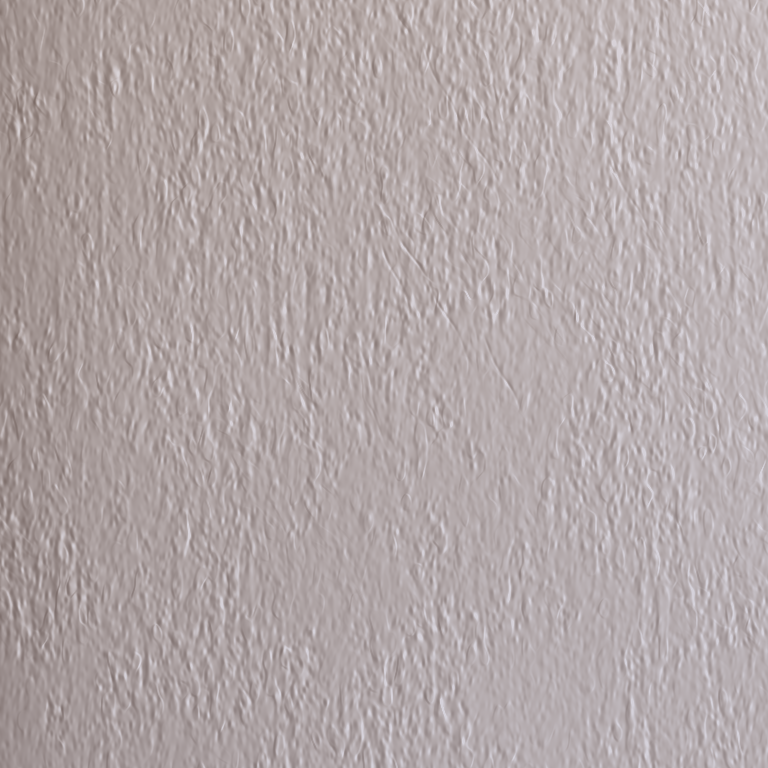
Give the GLSL for this texture, as a three.js fragment shader.

```glsl
// Brushed mauve-grey plaster: crisp upright grain, smoothed patches and slanting scratches in side light.
varying vec2 vUv;

const vec3 SHADOW_COLOR = vec3(0.540, 0.487, 0.480);
const vec3 PLASTER_COLOR = vec3(0.700, 0.659, 0.660);
const vec3 GLINT_COLOR = vec3(0.818, 0.797, 0.820);
const vec3 WARM_TINT = vec3(0.014, 0.002, -0.018);
const vec2 LIGHT_DIR = vec2(0.95, 0.30);
const float LIGHT_STEP = 0.0012;      // half distance between the two height taps
const float RELIEF_CONTRAST = 0.255;
const float GLINT_STRENGTH = 0.14;
const float EDGE_SOFTNESS = 0.17;     // smaller gives sharper ledges
const vec2 FINE_CELLS = vec2(165.0, 88.0);
const vec2 GRAIN_CELLS = vec2(84.0, 38.0);
const vec2 STREAK_CELLS = vec2(105.0, 10.0);
const vec2 SLANT_CELLS = vec2(74.0, 38.0);
const float SLANT = 0.55;
const int SCRATCH_COUNT = 9;
const float SCRATCH_WIDTH = 0.0019;
const float SCRATCH_DEPTH = 0.75;

vec3 hash3(vec2 p) {
  vec3 q = fract(p.xyx * vec3(0.1031, 0.1030, 0.0973));
  q += dot(q, q.yxz + 33.33);
  return fract((q.xxy + q.yzz) * q.zyx);
}

// Cellular noise: one soft bump or dent at a random point of each cell.
float bumps(vec2 p) {
  vec2 cell = floor(p);
  vec2 local = p - cell;
  float sum = 0.0;
  for (int j = -1; j <= 1; j++) {
    for (int i = -1; i <= 1; i++) {
      vec2 offset = vec2(float(i), float(j));
      vec3 rnd = hash3(cell + offset + 200.0);
      vec2 d = offset + rnd.xy - local;
      sum += (2.0 * rnd.z - 1.0) * exp(-5.0 * dot(d, d));
    }
  }
  return sum;
}

// Flat-topped flakes with crisp edges.
float ledges(vec2 p) {
  return smoothstep(-EDGE_SOFTNESS, EDGE_SOFTNESS, bumps(p) - 0.1);
}

// Layered sines bend the upright grain slightly.
vec2 bend(vec2 p) {
  float sway = 0.0016 * sin(27.0 * p.y + 13.0 * p.x)
             + 0.0006 * sin(97.0 * p.y - 57.0 * p.x + 2.0);
  return p + vec2(sway, 0.004 * sin(73.0 * p.x + 19.0 * p.y));
}

// Long curved grooves running down to the right, broken along their length.
float scratches(vec2 p) {
  float groove = 0.0;
  for (int i = 0; i < SCRATCH_COUNT; i++) {
    vec3 place = hash3(vec2(float(i) + 3.0, 71.0));
    vec3 form = hash3(vec2(float(i) + 9.0, 137.0));
    float angle = mix(-1.3, -0.9, form.x);
    vec2 dir = vec2(cos(angle), sin(angle));
    vec2 d = p - vec2(mix(0.38, 0.95, place.x), mix(0.3, 1.0, place.y));
    float along = dot(d, dir);
    float across = dot(d, vec2(-dir.y, dir.x));
    across += (form.y - 0.5) * 1.2 * along * along + 0.002 * sin(70.0 * along + 6.0 * form.z);
    float len = mix(0.08, 0.32, place.z);
    float ends = smoothstep(0.0, 0.03, along) * (1.0 - smoothstep(0.6 * len, len, along));
    float broken = 0.6 + 0.4 * sin(150.0 * along + 9.0 * form.x) * sin(61.0 * along);
    float profile = across / SCRATCH_WIDTH;
    groove += ends * broken * mix(0.3, 1.0, form.z) * exp(-profile * profile);
  }
  return groove;
}

// The mix holds roughness, slant and streak amounts for the patch.
float plasterHeight(vec2 p, vec3 patchMix) {
  vec2 q = bend(p);
  vec2 slantUv = vec2(q.x + SLANT * q.y, q.y) * SLANT_CELLS;
  float relief = 0.66 * bumps(q * FINE_CELLS)
               + 0.50 * bumps(q * GRAIN_CELLS * 1.25 + 17.0)
               + 0.48 * ledges(q * GRAIN_CELLS + 29.0)
               + 0.62 * patchMix.z * bumps(q * STREAK_CELLS + 41.0)
               + 0.30 * patchMix.y * ledges(slantUv + 67.0);
  return patchMix.x * relief - SCRATCH_DEPTH * scratches(p);
}

// Broad falloff: dim left edge, brighter towards the upper right.
float roomLight(vec2 p) {
  float edge = -0.058 * exp(-11.0 * p.x) * (1.0 - 0.5 * p.y);
  return edge + 0.098 * (p.x - 0.5) + 0.05 * (p.y - 0.5) * (p.x - 0.2)
       + 0.014 * bumps(p * vec2(5.0, 3.0) + 5.0);
}

// Maps a tone offset, with zero as plain plaster, to colour.
vec3 plasterRamp(float tone) {
  vec3 dark = mix(PLASTER_COLOR, SHADOW_COLOR, clamp(-tone / 0.16, 0.0, 1.4));
  return mix(dark, GLINT_COLOR, clamp(tone / 0.15, 0.0, 1.2));
}

void main() {
  vec2 p = vUv;

  // Patches that differ in roughness and brushing direction
  float patchNoise = bumps(p * vec2(6.0, 4.0) + 23.0) + 0.9 * bumps(p * vec2(31.0, 17.0) + 3.0);
  float rough = mix(0.5, 1.2, smoothstep(-0.5, 0.4, patchNoise));
  float slanted = smoothstep(0.0, 0.5, bumps(p * 5.0 + 53.0) + 0.3 * (p.x - 0.3));
  float streaky = smoothstep(-0.2, 0.3, bumps(p * vec2(13.0, 6.0) + 83.0));
  vec3 patchMix = vec3(rough, slanted, streaky);

  // Relief lit from the side
  vec2 tap = LIGHT_DIR * LIGHT_STEP;
  float slope = plasterHeight(p - tap, patchMix) - plasterHeight(p + tap, patchMix);
  float relief = RELIEF_CONTRAST * slope / (1.0 + 0.7 * abs(slope));
  float glint = GLINT_STRENGTH * max(slope - 0.25, 0.0);
  float tone = roomLight(p) + relief + glint;

  // Warm upper left, cooler lower right
  float warmth = clamp(0.5 + 0.9 * (p.y - 0.5) - 0.5 * (p.x - 0.5), 0.0, 1.0);
  gl_FragColor = vec4(plasterRamp(tone) + WARM_TINT * (warmth - 0.4), 1.0);
}
```
